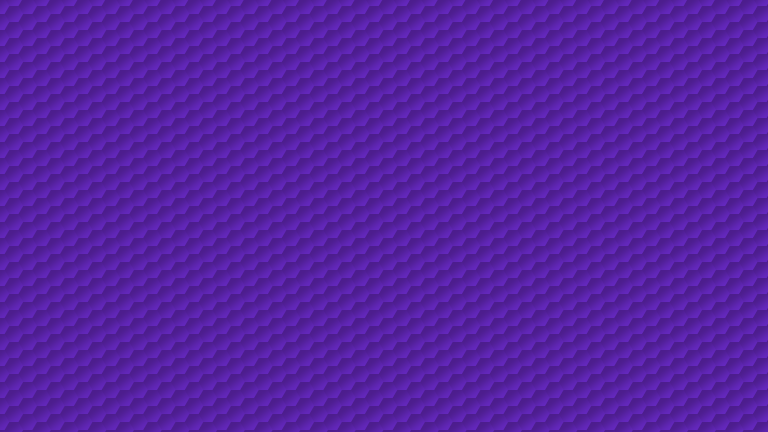
Write a WebGL 2 fragment shader that draws this pattern.

```glsl
#version 300 es
precision highp float;

uniform vec2 u_resolution;
out vec4 outColor;

const float ROWS = 27.0;                       // hexagons down the canvas
const vec2 LATTICE = vec2(1.7320508, 1.0);     // period of each sublattice, in hexagon heights
const vec2 PHASE = vec2(0.0, 0.625);           // centre of one hexagon
const vec2 SLOPE = vec2(0.6, -0.8);            // direction from shade to light
const float HALF_SPAN = 0.55;                  // hexagon extent along the slope
const float RAMP_START = 0.15;                 // flat shaded part of the ramp
const float FADE = 0.1;                        // loss of light toward the lower left
const int SAMPLES = 4;                         // edge smoothing samples per axis
const vec3 SHADE = vec3(0.300, 0.115, 0.555);
const vec3 LIGHT = vec3(0.392, 0.157, 0.745);

// Offset from the nearest centre of a rectangular lattice
vec2 latticeOffset(vec2 p) {
    return p - LATTICE * floor(p / LATTICE + 0.5);
}

// Offset from the centre of the enclosing flat-topped hexagon
vec2 hexOffset(vec2 p) {
    vec2 a = latticeOffset(p);
    vec2 b = latticeOffset(p - 0.5 * LATTICE);
    return dot(a, a) < dot(b, b) ? a : b;
}

// Light across one hexagon, from 0 in the upper left to 1 in the lower right
float hexLight(vec2 p) {
    float along = dot(hexOffset(p - PHASE), SLOPE);
    return smoothstep(RAMP_START, 1.0, 0.5 + 0.5 * along / HALF_SPAN);
}

void main() {
    // Average a grid of samples to smooth the facet edges
    float light = 0.0;
    for (int j = 0; j < SAMPLES; j++) {
        for (int i = 0; i < SAMPLES; i++) {
            vec2 jitter = (vec2(i, j) + 0.5) / float(SAMPLES) - 0.5;
            light += hexLight((gl_FragCoord.xy + jitter) / u_resolution.y * ROWS);
        }
    }
    light /= float(SAMPLES * SAMPLES);

    // Slight fade across the canvas
    vec2 uv = gl_FragCoord.xy / u_resolution;
    light *= 1.0 - FADE * (1.0 - uv.x) * (1.0 - uv.y);

    outColor = vec4(mix(SHADE, LIGHT, light), 1.0);
}
```
